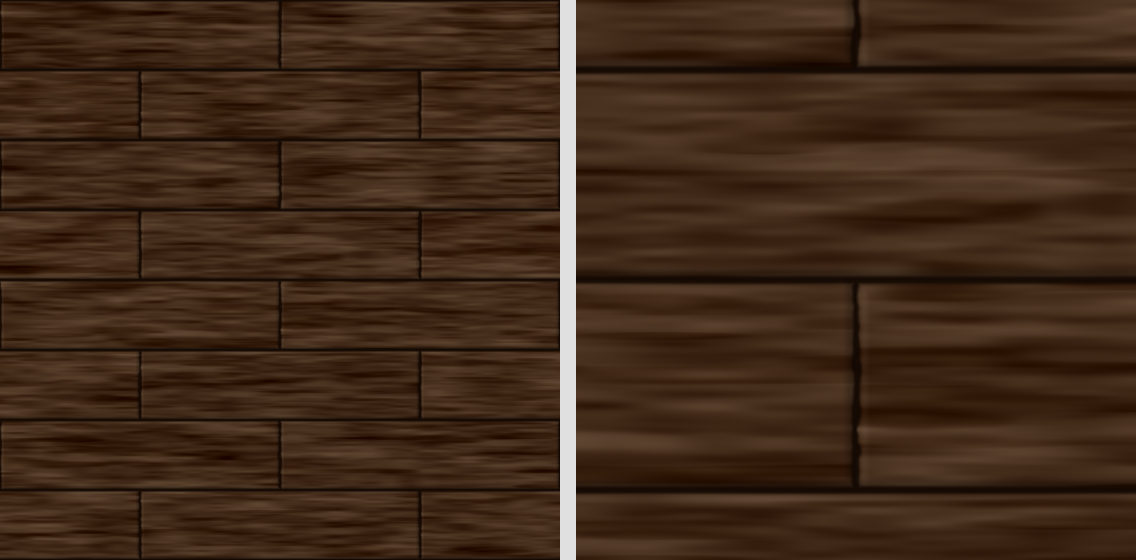
Left, the full canvas; right, a detail of the centre.
Write a Shadertoy shader that draws this texture.

```glsl
float hash(vec2 p) {
    vec3 q = fract(vec3(p.xyx) * 0.1031);
    q += dot(q, q.yzx + 33.33);
    return fract((q.x + q.y) * q.z);
}

float noise(vec2 p) {
    vec2 cell = floor(p), f = fract(p);
    f = f * f * (3.0 - 2.0 * f);
    return mix(mix(hash(cell), hash(cell + vec2(1, 0)), f.x),
               mix(hash(cell + vec2(0, 1)), hash(cell + vec2(1, 1)), f.x), f.y);
}

// Long horizontal fibres, from broad bands to fine streaks
float woodGrain(vec2 p, float seed) {
    vec2 offset = vec2(seed * 211.0, seed * 377.0);
    p.y += 0.003 * (noise(p * vec2(9, 24) + offset) - 0.5);
    float grain = 0.0, weight = 0.2;
    vec2 scale = vec2(5, 62);
    for (int i = 0; i < 4; i++) {
        grain += weight * noise(p * scale + offset);
        offset += 47.3;
        scale *= vec2(1.8, 1.62);
        weight = i == 2 ? 0.2 : 0.3;
    }
    return grain;
}

void mainImage(out vec4 fragColor, in vec2 fragCoord) {
    vec2 uv = fragCoord / iResolution.xy;
    float pixel = 1.0 / min(iResolution.x, iResolution.y);

    // Two planks across, eight rows, alternate rows shifted by half a plank
    vec2 p = uv * vec2(2, 8);
    float row = floor(p.y);
    p.x += 0.5 * (1.0 - mod(row, 2.0));
    vec2 plank = vec2(mod(floor(p.x), 2.0), row);
    float seed = hash(plank + 3.7);

    // Distances to the plank sides in canvas units
    vec2 low = fract(p) / vec2(2, 8);
    vec2 high = (1.0 - fract(p)) / vec2(2, 8);

    // Wood
    float grain = woodGrain(uv, seed);
    vec3 color = vec3(0.264, 0.171, 0.103) + (grain - 0.5) * vec3(0.34, 0.34, 0.30);
    color -= 0.05 * smoothstep(0.64, 0.85, noise(uv * vec2(8, 150) + seed * 91.0));
    color *= 0.98 + 0.04 * hash(plank + 19.1);

    // Bevel: lit top and left sides, shaded bottom and right sides
    float lit = min(high.y, low.x);
    float shaded = min(low.y, high.x);
    color += 0.03 * smoothstep(0.002, 0.005, lit) * (1.0 - smoothstep(0.005, 0.009, lit));
    color *= 1.0 - 0.25 * (1.0 - smoothstep(0.002, 0.009, shaded));

    // Dark seams, the upright ones ragged along the fibres
    vec2 side = min(low, high);
    side.x += 0.005 * (grain - 0.5);
    float seam = 1.0 - smoothstep(0.0008, 0.0032 + 0.5 * pixel, min(side.x, side.y));
    color = mix(color, vec3(0.075, 0.035, 0.01), seam * 0.92);

    fragColor = vec4(clamp(color, 0.0, 1.0), 1.0);
}
```
